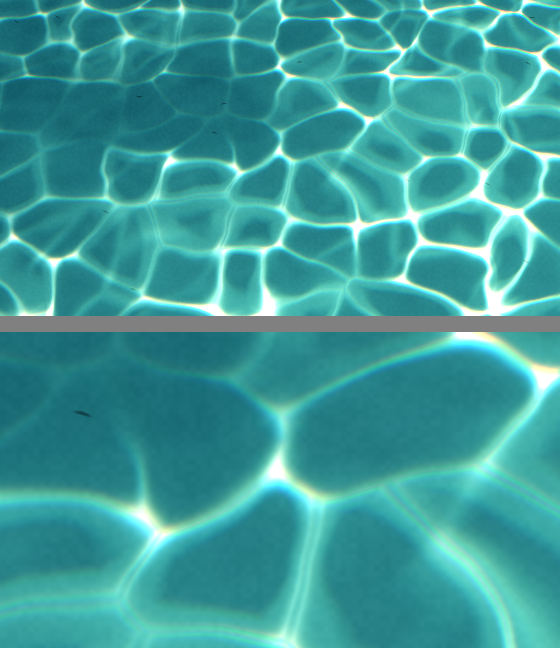
Top: the whole. Bottom: its middle third, enlarged.
Give the GLSL for this texture, as a Shadertoy shader.

```glsl
// Sunlit swimming pool floor: a net of caustic light with prismatic fringes.

float hash(vec2 p) {
    return fract(sin(dot(p, vec2(127.1, 311.7))) * 43758.5453);
}

float noise(vec2 p) {
    vec2 i = floor(p), f = fract(p);
    f = f * f * (3.0 - 2.0 * f);
    return mix(mix(hash(i), hash(i + vec2(1, 0)), f.x),
               mix(hash(i + vec2(0, 1)), hash(i + vec2(1, 1)), f.x), f.y);
}

vec2 noise2(vec2 p) {
    return vec2(noise(p), noise(p + 37.3)) - 0.5;
}

// Perspective: cells shrink and flatten towards the top
vec2 poolFloor(vec2 uv) {
    return vec2((uv.x - 0.9) * 13.0, 45.0) / (3.0 - uv.y);
}

// Voronoi cells: x = closeness to an edge, y = closeness to a corner, z = cell id
vec3 cells(vec2 p) {
    vec2 base = floor(p);
    vec3 nearest = vec3(9.0);
    float id = 0.0;
    for (int j = -1; j <= 1; j++)
    for (int i = -1; i <= 1; i++) {
        vec2 cell = base + vec2(i, j);
        vec2 seed = cell + 0.5 + 0.85 * (vec2(hash(cell), hash(cell + 71.7)) - 0.5);
        float d = length(seed - p);
        if (d < nearest.x) {
            nearest = vec3(d, nearest.xy);
            id = hash(cell + 19.1);
        } else if (d < nearest.y) {
            nearest = vec3(nearest.x, d, nearest.y);
        } else {
            nearest.z = min(nearest.z, d);
        }
    }
    return vec3(0.5 * (nearest.y - nearest.x), nearest.z - nearest.x, id);
}

float caustic(vec2 uv) {
    vec2 p = poolFloor(uv);
    p += 0.55 * noise2(p) + 0.09 * noise2(p * 3.1);

    // Bright net with hot corners
    vec3 c = cells(p);
    float strength = smoothstep(0.2, 0.75, noise(p * 0.9 + 5.0));
    float width = mix(0.025, 0.06, noise(p * 1.7 + 3.0));
    float line = exp(-pow(c.x / width, 2.0)) * (0.3 + 0.6 * strength);
    float glow = 0.22 * exp(-c.x * 8.0);
    float corner = exp(-pow(c.y / 0.17, 2.0)) * (0.15 + 0.95 * strength);

    // Pale sheets lying along one side of some edges
    float reach = 0.06 + 0.36 * noise(p * 1.2 + 11.0);
    float sheet = smoothstep(0.4, 0.55, c.z) * smoothstep(0.0, 0.03, c.x)
                * (1.0 - smoothstep(reach * 0.5, reach, c.x));

    // Slanting soft streaks
    vec2 q = vec2(dot(p, vec2(0.6, 0.8)) * 0.55, dot(p, vec2(-0.8, 0.6)) * 1.1);
    float streak = exp(-pow(cells(q + 8.3).x / 0.08, 2.0));
    streak *= smoothstep(0.35, 0.75, noise(p * 0.8 + 23.0));

    return line + glow + corner + 0.33 * sheet + 0.38 * streak;
}

void mainImage(out vec4 fragColor, in vec2 fragCoord) {
    vec2 uv = fragCoord / iResolution.y;
    vec2 p = poolFloor(uv);

    // Sun falls off to the upper left; a calm patch shades the floor
    float sun = smoothstep(-0.8, 0.8, uv.x * 0.8 - uv.y);
    vec2 patchPos = (uv - vec2(0.42, 0.64)) / vec2(0.64, 0.18);
    float shade = 1.0 - smoothstep(0.6, 1.1, length(patchPos) + 0.5 * (noise(p * 0.9) - 0.5));

    // Tiled floor colour with mottling
    float mottle = 0.6 * noise(p * 1.4 + 40.0) + 0.4 * noise(p * 4.0);
    float ambient = 0.15 + 0.65 * sun + 0.5 * (mottle - 0.5) - 0.12 * shade;
    vec3 color = mix(vec3(0.07, 0.37, 0.42), vec3(0.18, 0.57, 0.58), clamp(ambient, 0.0, 1.1));

    // Small dark flecks of debris
    vec2 grid = uv * 8.0;
    vec2 cell = floor(grid);
    vec2 fleck = fract(grid) - 0.3 - 0.4 * vec2(hash(cell), hash(cell + 5.0));
    fleck.y += fleck.x * (hash(cell + 9.0) - 0.3) + 0.03 * (noise(uv * 90.0) - 0.5);
    float dirt = 1.0 - smoothstep(0.3, 1.0, length(fleck / vec2(0.1, 0.025)));
    color *= 1.0 - 0.4 * dirt * step(0.87, hash(cell + 13.0));

    // Light split into colours: red bends up, blue bends down
    vec2 split = vec2(0.0012, 0.004);
    vec3 light = vec3(caustic(uv - split), caustic(uv), caustic(uv + split));
    light *= (0.55 + 0.45 * sun) * (1.0 - 0.82 * shade);
    color += light * vec3(0.23, 0.43, 0.3) + light * light * light * vec3(0.22, 0.05, 0.08);

    // Fine grain
    color += 0.025 * (noise(uv * 170.0) - 0.5);
    fragColor = vec4(clamp(color, 0.0, 1.0), 1.0);
}
```
